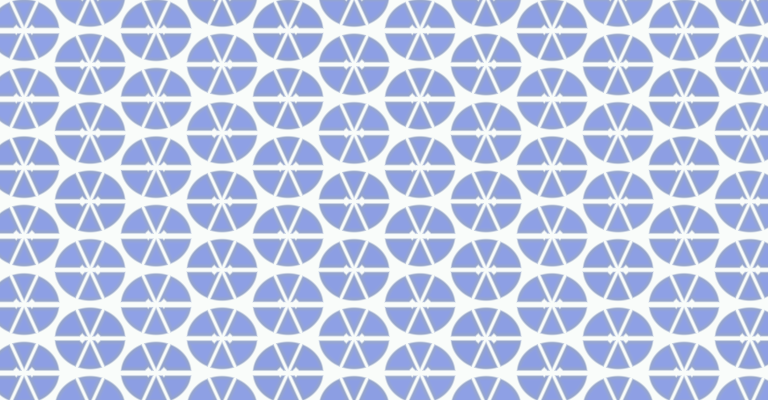
A Shadertoy shader for this pattern:

```glsl
// Staggered columns of blue ovals, each cut into six wedges by a level bar and
// two crossing spokes, with a small white diamond on either side of the hub.
// Distances are in canvas heights; neighbouring columns are joined by a minimum.
#define PITCH vec2(0.1650, 0.1712)   // column and row spacing
#define ORIGIN vec2(0.0602, 0.9245)  // centre of the first oval
#define RADII vec2(0.0875, 0.0768)   // oval half width and half height
#define BAR_HALF 0.0056              // half thickness of the level bar
#define SPOKE_HALF 0.0041            // half thickness of the spokes
#define SPOKE_LEAN 0.46              // sideways run of a spoke per unit of height
#define KNOB_OFFSET 0.0195           // hub to diamond centre
#define KNOB_SIZE 0.0125             // diamond half diagonal
#define SOFTNESS 0.0030              // least edge blur
#define PAPER vec3(0.975, 0.99, 0.982)
#define BLUE vec3(0.555, 0.625, 0.895)
#define DULL_BLUE vec3(0.59, 0.65, 0.79)

float hash(vec2 p) {
    vec3 q = fract(p.xyx * 0.1031);
    q += dot(q, q.yzx + 33.33);
    return fract((q.x + q.y) * q.z);
}

float ellipseDistance(vec2 p, vec2 r) {
    float k = length(p / r);
    return k * (k - 1.0) / max(length(p / (r * r)), 0.0001);
}

// Signed distance to the blue wedges; odd is 1 in the shifted columns
float wheelDistance(vec2 p, float odd, float wear) {
    float oval = ellipseDistance(p, RADII);

    // Unshifted columns have a thicker bar that sits slightly low
    float thickness = BAR_HALF + 0.0012 * (1.0 - odd) + 0.0006 * (wear - 0.5);
    float bar = abs(p.y + 0.0012 * (1.0 - odd)) - thickness;

    // Mirror symmetry gives both spokes and both diamonds
    vec2 m = abs(p);
    float spoke = abs(m.x - SPOKE_LEAN * m.y) / length(vec2(1.0, SPOKE_LEAN)) - SPOKE_HALF;
    vec2 k = abs(vec2(m.x - KNOB_OFFSET, p.y - 0.0010 * (1.0 - odd)));
    float knob = (k.x + k.y - KNOB_SIZE) * 0.7071;

    return max(oval, -min(bar, min(spoke, knob)));
}

void mainImage(out vec4 fragColor, in vec2 fragCoord) {
    vec2 p = fragCoord / iResolution.y - ORIGIN;
    float column = floor(p.x / PITCH.x + 0.5);
    float d = 1.0;
    float wear = 0.5;

    // Ovals reach past their column, so test the columns on both sides too
    for (int i = -1; i <= 1; i++) {
        float c = column + float(i);
        float odd = mod(c, 2.0);
        float row = floor(p.y / PITCH.y - 0.5 * odd + 0.5);
        vec2 local = p - PITCH * vec2(c, row + 0.5 * odd);
        float h = hash(vec2(c, row) + 40.0);
        float wheel = wheelDistance(local, odd, h);
        if (wheel < d) {
            d = wheel;
            wear = h;
        }
    }

    // Ink is duller near its edges and differs faintly between ovals
    vec3 ink = mix(DULL_BLUE, BLUE, smoothstep(0.0, 0.013, -d));
    ink += 0.012 * (wear - 0.5);

    float blur = max(SOFTNESS, 0.8 / iResolution.y);
    vec3 color = mix(ink, PAPER, smoothstep(-blur, blur, d));
    fragColor = vec4(color, 1.0);
}
```
